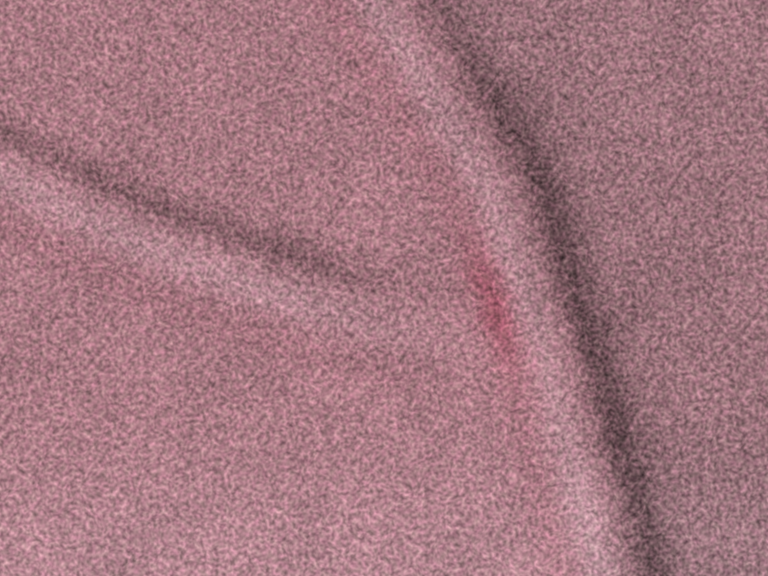
This texture is drawn by a Shadertoy shader. Its source:

```glsl
// Soft pink plush cloth with a steep fold on the right and a fading fold at left.
// Each fold is a curve with a soft ridge and a cast shadow, measured by signed
// distance; layered gradient noise supplies the mottling and the short pile.

#define CLOTH_COLOR vec3(0.660, 0.477, 0.513)
#define RIDGE_TINT vec3(0.005, 0.035, 0.032)
#define CREASE_TINT vec3(0.030, -0.065, -0.045)
#define PILE_SCALE 128.0
#define PILE_DEPTH 0.35
#define MOTTLE_DEPTH 0.075
#define MAIN_SHADOW 0.27
#define SIDE_SHADOW 0.19
#define RIDGE_LIGHT 0.06
#define EDGE_WOBBLE 0.012

vec2 hashGradient(vec2 cell) {
    vec3 q = fract(vec3(cell.xyx) * vec3(0.1031, 0.1030, 0.0973));
    q += dot(q, q.yzx + 33.33);
    float angle = 6.2832 * fract((q.x + q.y) * q.z);
    return vec2(cos(angle), sin(angle));
}

float gradientNoise(vec2 p) {
    vec2 i = floor(p), f = fract(p);
    vec2 u = f * f * f * (f * (f * 6.0 - 15.0) + 10.0);
    float a = dot(hashGradient(i), f);
    float b = dot(hashGradient(i + vec2(1, 0)), f - vec2(1, 0));
    float c = dot(hashGradient(i + vec2(0, 1)), f - vec2(0, 1));
    float d = dot(hashGradient(i + vec2(1, 1)), f - vec2(1, 1));
    return mix(mix(a, b, u.x), mix(c, d, u.x), u.y);
}

float bump(float x, float center, float width) {
    float t = (x - center) / width;
    return exp(-t * t);
}

// Shadow with a different falloff on each side of its edge
float castShadow(float d, float before, float after) {
    return bump(d, 0.0, d < 0.0 ? before : after);
}

// Signed distance to the right edge of the steep fold, positive to its right
float mainFold(vec2 p) {
    float t = p.y - 0.67;
    float bend = 0.5 * (t + sqrt(t * t + 0.004));
    float edge = 1.135 - 0.262 * p.y - 0.37 * bend;
    edge -= 0.010 * bump(p.y, 0.58, 0.16);
    return (p.x - edge) * mix(0.96, 0.85, smoothstep(0.55, 0.8, p.y));
}

// Signed distance to the upper edge of the left fold, positive above
float sideFold(vec2 p) {
    float edge = 0.770 - 0.53 * p.x + 0.21 * p.x * p.x;
    return (p.y - edge) * 0.91;
}

void mainImage(out vec4 fragColor, in vec2 fragCoord) {
    vec2 p = fragCoord / iResolution.y;
    p.x *= 1.3333 * iResolution.y / iResolution.x;

    // Ragged edges from the pile
    float wobble = gradientNoise(p * 24.0) + 0.9 * gradientNoise(p * 65.0 + 7.0);
    float dMain = mainFold(p) + EDGE_WOBBLE * wobble;
    float dSide = sideFold(p) + EDGE_WOBBLE * wobble;
    float rightSide = smoothstep(-0.04, 0.03, dMain);
    float sideFade = (1.0 - smoothstep(0.45, 0.92, p.x)) * (1.0 - rightSide);

    // Broad light across the cloth
    float light = 1.0 + 0.05 * (1.0 - smoothstep(0.0, 0.45, p.y)) * (1.0 - rightSide);
    light -= rightSide * (0.07 + 0.08 * exp(-max(dMain, 0.0) / 0.12));
    light -= 0.02 * bump(p.x, 0.6, 0.3) * smoothstep(0.45, 0.65, p.y) * (1.0 - rightSide);

    // Steep fold: rounded ridge, cast shadow and the crease on its left
    float mainRidge = bump(dMain, -0.090, 0.036);
    float shadowGain = mix(1.0, 0.5, smoothstep(0.72, 1.0, p.y));
    light += RIDGE_LIGHT * mainRidge;
    light -= MAIN_SHADOW * shadowGain * castShadow(dMain, 0.040, 0.036);
    float crease = bump(dMain, -0.138, 0.030) * bump(p.y, 0.465, 0.10);
    light -= 0.08 * crease;

    // Left fold
    float sideRidge = bump(dSide, -0.070, 0.036) * sideFade;
    light += RIDGE_LIGHT * sideRidge;
    light -= SIDE_SHADOW * castShadow(dSide, 0.020, 0.030) * sideFade;
    light -= 0.03 * bump(dSide, -0.135, 0.03) * sideFade;

    // Patches and short fibres
    float mottle = gradientNoise(p * 7.0) + 0.9 * gradientNoise(p * 23.0 + 3.0);
    vec2 combed = p + 0.004 * vec2(gradientNoise(p * 30.0), gradientNoise(p * 30.0 + 9.0));
    mat2 turn = mat2(0.8, 0.6, -0.6, 0.8);
    float pile = gradientNoise(turn * combed * PILE_SCALE)
               + 0.5 * gradientNoise(combed * PILE_SCALE * 0.53 + 17.0)
               + 0.5 * gradientNoise(turn * turn * combed * PILE_SCALE * 1.45 + 5.0);
    light += MOTTLE_DEPTH * mottle + PILE_DEPTH * pile;

    // Tints: greyer ridges and right side, redder creases
    vec3 color = CLOTH_COLOR;
    color += RIDGE_TINT * (0.8 * max(mainRidge, sideRidge) + 0.35 * rightSide);
    color += RIDGE_TINT * 0.5 * (1.0 - smoothstep(0.0, 0.35, p.y));
    float redness = crease + 0.2 * bump(dMain, -0.15, 0.04);
    redness += 0.15 * bump(dSide, -0.14, 0.04) * sideFade;
    color += CREASE_TINT * redness;
    float chroma = gradientNoise(turn * p * 95.0 + 41.0);
    color += vec3(0.03, -0.025, 0.015) * chroma;

    fragColor = vec4(clamp(color * light, 0.0, 1.0), 1.0);
}
```
